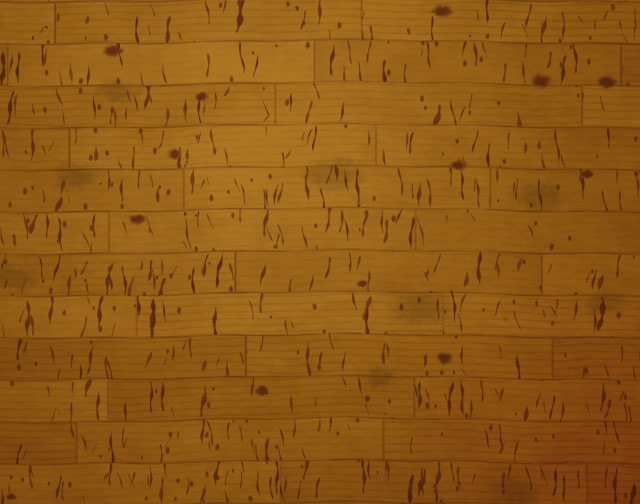
A Shadertoy shader for this texture:

```glsl
// Cork veneer laid in twelve rows of staggered strips, with dark upright bark streaks and warm uneven light.

vec3 hash3(vec2 c) {
    vec3 q = vec3(dot(c, vec2(127.1, 311.7)), dot(c, vec2(269.5, 183.3)), dot(c, vec2(419.2, 371.9)));
    return fract(sin(q) * 43758.5);
}

// Smooth layered sines, roughly -1 to 1
float waves(vec2 p) {
    float sum = 0.0, amp = 0.5;
    for (int i = 0; i < 4; i++) {
        sum += amp * sin(p.x + 1.7 * sin(p.y)) * cos(p.y + 1.3 * sin(p.x * 0.7));
        p = mat2(1.5, 1.1, -1.1, 1.5) * p + 2.3;
        amp *= 0.6;
    }
    return sum;
}

// Cellular scatter of ragged spots; share is the fraction of cells that hold one
float flecks(vec2 p, vec2 spacing, vec2 radius, float share, float blur) {
    p += 0.3 * radius * vec2(waves(p * 9.0), waves(p.yx * 11.0));
    vec2 cell = floor(p / spacing);
    float mask = 0.0;
    for (int j = -1; j <= 1; j++)
    for (int i = -1; i <= 1; i++) {
        vec2 c = cell + vec2(i, j);
        vec3 h = hash3(c);
        float size = 0.45 + 0.55 * hash3(c + 31.0).x;
        float d = length((p - (c + 0.15 + 0.7 * h.xy) * spacing) / (radius * size));
        if (h.z < share) mask = max(mask, 1.0 - smoothstep(1.0 - blur, 1.0 + blur, d));
    }
    return mask;
}

// Upright tapered streaks, confined to one row: x runs along it, y is 0 to 1
float streaks(vec2 p, float seed, float pitch, float share, float px) {
    float cell = floor(p.x / pitch), mask = 0.0;
    for (int i = -1; i <= 1; i++) {
        vec2 c = vec2(cell + float(i), seed);
        vec3 h = hash3(c), k = hash3(c + 57.0);
        float halfLength = mix(0.1, 0.55, k.x * (0.4 + 0.6 * k.y));
        float along = (p.y - mix(0.1, 0.9, h.y)) / halfLength;
        float bend = (k.z - 0.5) * 0.16 * along + 0.02 * sin(p.y * 9.0 + h.x * 40.0);
        float across = abs(p.x - (c.x + 0.15 + 0.7 * h.x) * pitch - bend);
        float halfWidth = mix(0.015, 0.065, k.y * k.y * k.z + 0.15 * k.x);
        halfWidth *= (1.0 - 0.7 * along * along) * (0.85 + 0.4 * sin(p.y * 15.0 + h.z * 70.0));
        float line = 1.0 - smoothstep(halfWidth - px, halfWidth + px, across);
        line *= 1.0 - smoothstep(0.75, 1.0, abs(along));
        if (h.z < share) mask = max(mask, line * mix(0.6, 1.0, k.x));
    }
    return mask;
}

void mainImage(out vec4 fragColor, in vec2 fragCoord) {
    vec2 uv = fragCoord / iResolution.xy;
    vec2 p = fragCoord / iResolution.y * 12.0;
    float px = 12.0 / iResolution.y;

    // Rows with slightly uneven edges, cut into long strips
    p.y += 0.05 * sin(p.x * 0.45 + 1.0) + 0.015 * sin(p.x * 2.1);
    float row = floor(p.y);
    vec2 local = vec2(p.x, p.y - row);
    float stripPos = p.x / 7.3 + hash3(vec2(row, 3.0)).x;
    vec2 strip = vec2(floor(stripPos), row);
    vec3 trait = hash3(strip + 11.0);
    vec2 shifted = p + 40.0 * trait.xy;

    // Light falls off from the upper left of centre
    float tone = 1.06 - 0.86 * length((uv - vec2(0.42, 0.72)) * vec2(1.2, 1.0));
    tone += 0.2 * (trait.x - 0.5);

    // Mottling, fine tooth and wavy growth lines
    tone += 0.09 * waves(shifted * vec2(1.3, 2.6)) + 0.07 * waves(shifted * vec2(7.0, 13.0));
    float growth = sin(shifted.y * 36.0 + 3.0 * waves(shifted * vec2(0.5, 0.9)));
    tone -= 0.13 * smoothstep(0.3, 1.0, growth) * mix(0.25, 1.0, trait.z);

    vec3 color = mix(vec3(0.41, 0.2, 0.05), vec3(0.54, 0.33, 0.065), clamp(tone * 2.0, 0.0, 1.0));
    color = mix(color, vec3(0.67, 0.46, 0.135), clamp(tone * 2.0 - 1.0, 0.0, 1.0));
    color += vec3(0.02, -0.015, 0.0) * smoothstep(0.5, 1.0, uv.x) * smoothstep(0.6, 0.0, uv.y);

    // Bark: streaks in two pitches, small flecks, scarce knots
    float share = mix(0.2, 0.7, trait.y) + 0.12 * (0.5 - uv.y);
    float seed = row * 7.0 + strip.x * 3.0;
    float bark = streaks(local, seed, 0.31, share, px * 0.8);
    bark = max(bark, 0.85 * streaks(local, seed + 101.0, 0.47, share, px * 0.8));
    bark = max(bark, 0.75 * flecks(shifted, vec2(0.36, 0.4), vec2(0.05, 0.08), 0.4 * share, 0.5));
    bark = max(bark, 0.9 * flecks(p, vec2(1.9, 1.5), vec2(0.2, 0.13), 0.16, 0.5));
    float smudge = flecks(p + 5.0, vec2(3.1, 2.3), vec2(0.6, 0.35), 0.22, 0.6);

    // Seams between rows and at strip ends
    float rowGap = min(local.y, 1.0 - local.y);
    float endGap = 7.3 * min(fract(stripPos), 1.0 - fract(stripPos));
    float seam = 1.0 - smoothstep(0.0, 0.02 + px, min(rowGap, endGap));
    seam *= 0.3 + 0.25 * waves(vec2(p.x * 1.7, row * 3.0));

    color *= 1.0 - 0.14 * smudge;
    vec3 barkColor = vec3(0.28, 0.1, 0.045) * mix(0.85, 1.2, clamp(tone, 0.0, 1.0));
    color = mix(color, barkColor, clamp(max(bark * 0.85, seam), 0.0, 1.0));
    fragColor = vec4(color, 1.0);
}
```
